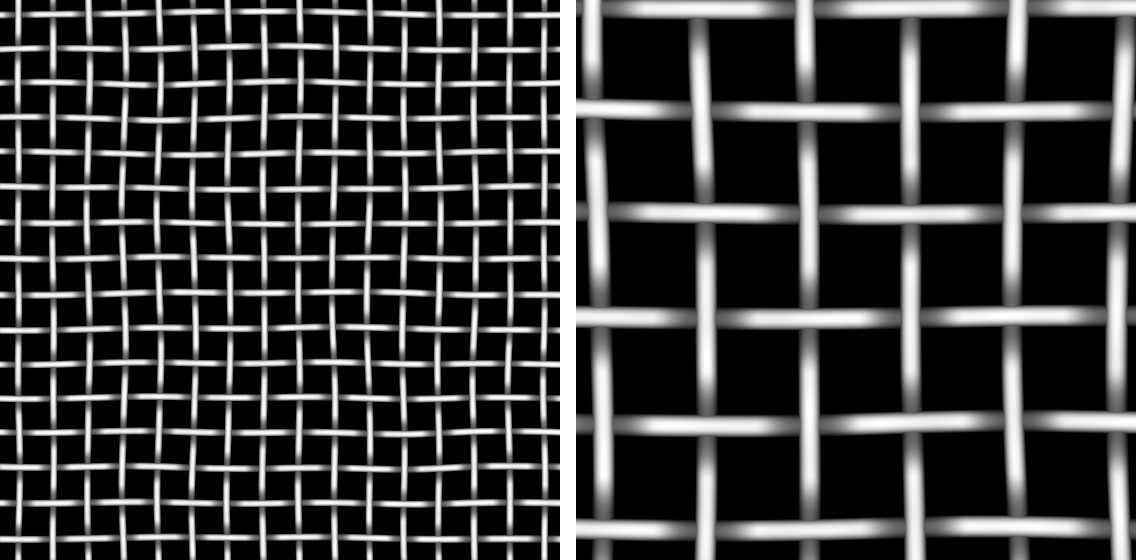
Left: the whole. Right: its middle third, enlarged.
Write a Shadertoy shader that draws this texture.

```glsl
// Woven wire mesh: 16 by 16 pale wires over black, slightly bent, in a plain weave.

const float PI = 3.14159265;

// Random unit gradient at a lattice point, wrapping after "period" points
vec2 gradient(vec2 lattice, float period) {
    lattice = mod(lattice, period);
    float angle = 2.0 * PI * fract(sin(dot(lattice, vec2(127.1, 311.7))) * 43758.5);
    return vec2(cos(angle), sin(angle));
}

// Tiling gradient noise, roughly -0.7 to 0.7
float gradientNoise(vec2 p, float period) {
    vec2 i = floor(p), f = p - i;
    vec2 u = f * f * f * (f * (f * 6.0 - 15.0) + 10.0);
    vec2 e = vec2(0.0, 1.0);
    float a = dot(gradient(i, period), f);
    float b = dot(gradient(i + e.yx, period), f - e.yx);
    float c = dot(gradient(i + e.xy, period), f - e.xy);
    float d = dot(gradient(i + e.yy, period), f - e.yy);
    return mix(mix(a, b, u.x), mix(c, d, u.x), u.y);
}

// Brightness of a wire: rounded across, dimmed where it dips below its neighbour
float wireTone(float across, float height) {
    float profile = max(1.0 - pow(across / 0.11, 2.4), 0.0);
    return profile * mix(0.38, 0.97, smoothstep(0.0, 0.55, height));
}

void mainImage(out vec4 fragColor, in vec2 fragCoord) {
    vec2 uv = fragCoord / iResolution.xy;

    // Gentle bending of the wires
    vec2 bend = vec2(gradientNoise(uv * 4.0, 4.0),
                     gradientNoise(uv * 4.0 + vec2(1.37, 2.71), 4.0));
    vec2 p = uv * 16.0 - vec2(0.54, 0.625) + 0.13 * bend;

    // Nearest wires and the distance to them
    vec2 wire = round(p);
    vec2 across = abs(p - wire);

    // Plain weave: neighbouring wires rise and dip in opposite phase
    float heightV = 0.5 - 0.5 * cos(PI * (p.y + wire.x));
    float heightH = 0.5 + 0.5 * cos(PI * (p.x + wire.y));
    float tone = max(wireTone(across.x, heightV), wireTone(across.y, heightH));

    // Slight unevenness in brightness
    tone *= 1.0 + 0.08 * gradientNoise(uv * 32.0, 32.0);
    fragColor = vec4(vec3(clamp(tone, 0.0, 1.0)), 1.0);
}
```
